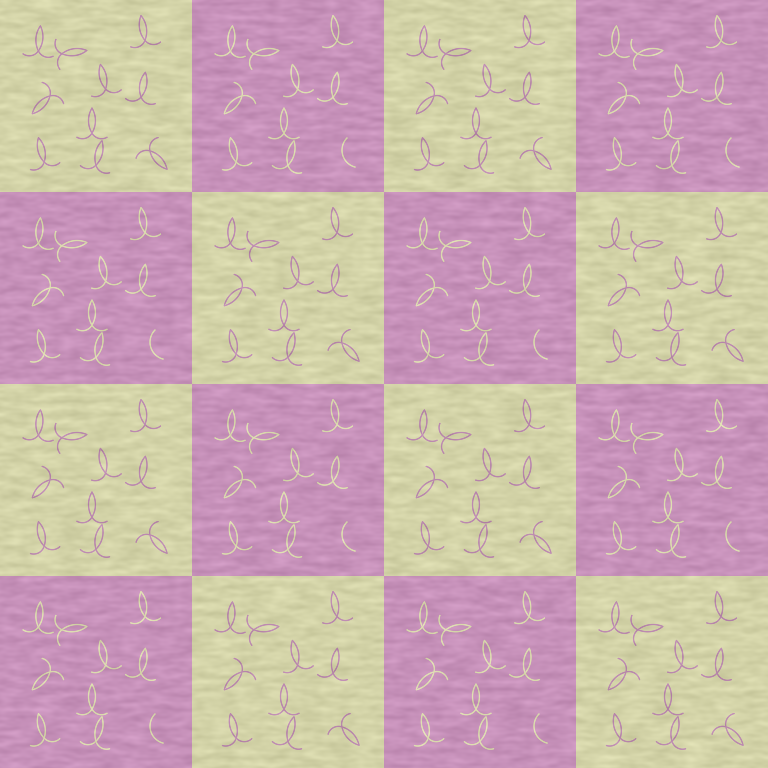
Reproduce this pattern procedurally as a Shadertoy shader.

```glsl
// Sprig anchor in the cell (xy) and clockwise lean of its leaf (z)
const vec3 SPRIGS[10] = vec3[10](
    vec3(0.20, 0.735, 0.08), vec3(0.323, 0.72, 1.44),
    vec3(0.755, 0.79, -0.16), vec3(0.55, 0.537, -0.21),
    vec3(0.735, 0.495, 0.17), vec3(0.26, 0.50, -2.36),
    vec3(0.479, 0.307, 0.0), vec3(0.50, 0.14, 0.24),
    vec3(0.23, 0.156, -0.23), vec3(0.781, 0.214, 2.39));

vec2 hashGradient(vec2 p) {
    vec3 h = fract(p.xyx * vec3(0.1031, 0.1030, 0.0973));
    h += dot(h, h.yzx + 33.33);
    float angle = 6.2832 * fract((h.x + h.y) * h.z);
    return vec2(cos(angle), sin(angle));
}

float gradientNoise(vec2 p) {
    vec2 i = floor(p), f = fract(p);
    vec2 u = f * f * f * (f * (f * 6.0 - 15.0) + 10.0);
    vec2 e = vec2(1.0, 0.0);
    return mix(
        mix(dot(hashGradient(i), f), dot(hashGradient(i + e), f - e), u.x),
        mix(dot(hashGradient(i + e.yx), f - e.yx), dot(hashGradient(i + 1.0), f - 1.0), u.x), u.y);
}

// Distance to a circular arc from a to b, bulging to the left by sag
float arcDistance(vec2 p, vec2 a, vec2 b, float sag) {
    vec2 along = normalize(b - a);
    p -= 0.5 * (a + b);
    vec2 q = vec2(abs(dot(p, along)), dot(p, vec2(-along.y, along.x)));
    float halfChord = 0.5 * length(b - a);
    float radius = (halfChord * halfChord + sag * sag) / (2.0 * sag);
    float drop = radius - sag;
    bool inSector = q.x * drop < halfChord * (q.y + drop);
    return inSector ? abs(length(q + vec2(0.0, drop)) - radius)
                    : length(q - vec2(halfChord, 0.0));
}

// A hollow leaf above two curling whiskers
float sprigDistance(vec2 p) {
    p.x = abs(p.x);
    float leaf = arcDistance(p, vec2(0.0, 0.13), vec2(0.0), 0.018);
    float whisker = arcDistance(p, vec2(0.078, -0.022), vec2(0.0), 0.017);
    return min(leaf, whisker);
}

void mainImage(out vec4 fragColor, in vec2 fragCoord) {
    vec2 uv = fragCoord / iResolution.xy;
    vec2 grid = uv * 4.0;
    vec2 cell = fract(grid);
    float pixel = 4.0 / iResolution.y;

    // Checkerboard with smoothed seams
    vec2 side = clamp(2.0 * sin(3.14159 * grid) / (3.14159 * pixel), -1.0, 1.0);
    float pink = 0.5 + 0.5 * side.x * side.y;

    // Pink cells carry a plain curve in place of the last sprig
    int sprigCount = pink > 0.5 ? 9 : 10;
    float d = pink > 0.5 ? arcDistance(cell, vec2(0.849, 0.13), vec2(0.807, 0.281), 0.045) : 1.0;
    for (int i = 0; i < sprigCount; i++) {
        vec3 sprig = SPRIGS[i];
        float c = cos(sprig.z), s = sin(sprig.z);
        d = min(d, sprigDistance(mat2(c, s, -s, c) * (cell - sprig.xy)));
    }
    float line = 1.0 - smoothstep(-0.5, 0.5, (d - 0.0038) / pixel);

    vec3 creamColor = vec3(0.827, 0.827, 0.656);
    vec3 pinkColor = vec3(0.777, 0.567, 0.727);
    vec3 ground = mix(creamColor, pinkColor, pink);
    vec3 thread = mix(pinkColor * 0.94, creamColor * 1.03, pink);
    vec3 color = mix(ground, thread, line);

    // Horizontal paper ridges
    float ridges = gradientNoise(uv * vec2(26.0, 112.0))
                 + 0.5 * gradientNoise(uv * vec2(75.0, 190.0) + 40.0);
    color += 0.075 * ridges;

    fragColor = vec4(color, 1.0);
}
```
